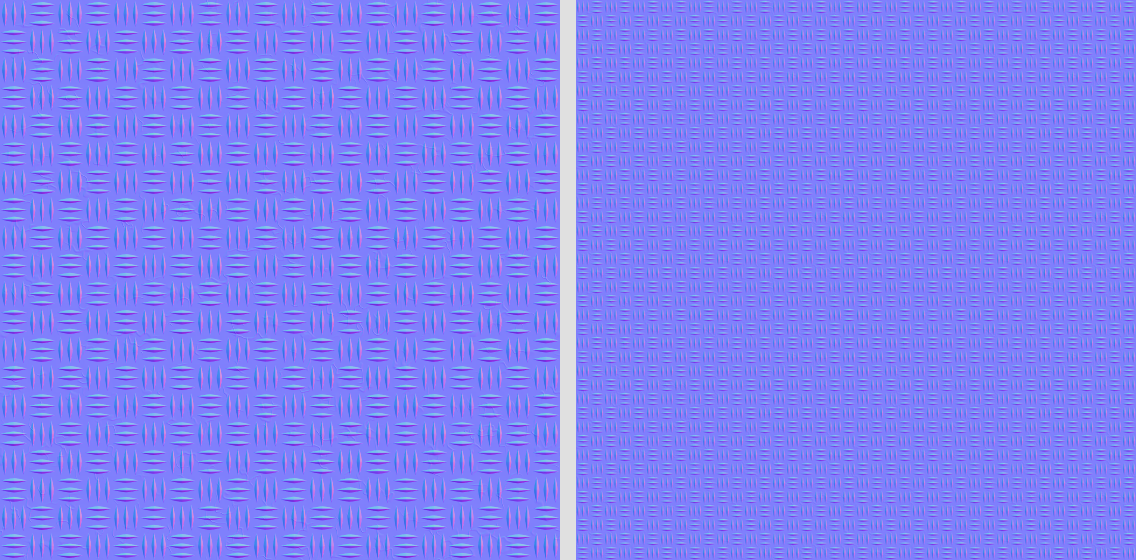
Left, the tile; right, the same tile 2 across and 2 down.
Write a three.js fragment shader that draws this texture map.

```glsl
// Tangent-space normal map of a tread plate: a 20 x 20 checker of cells, each with
// three tapered ridges, lying flat in even cells and upright in odd ones.
// A height field of ridges and faint creases is differentiated into normals.
varying vec2 vUv;

const float CELLS = 20.0;

float hash(vec2 p) {
  vec3 q = fract(vec3(p.xyx) * vec3(0.1031, 0.1030, 0.0973));
  q += dot(q, q.yzx + 33.33);
  return fract((q.x + q.y) * q.z);
}

// Value noise that wraps after a whole number of lattice steps
float noise(vec2 p, float period) {
  vec2 i = floor(p), f = fract(p);
  f = f * f * (3.0 - 2.0 * f);
  vec2 a = mod(i, period), b = mod(i + 1.0, period);
  return mix(mix(hash(a), hash(vec2(b.x, a.y)), f.x),
             mix(hash(vec2(a.x, b.y)), hash(b), f.x), f.y);
}

// One of three ridges in a cell: pointed ends, swollen middle, slightly leaning crest
float ridges(vec2 p) {
  vec2 cell = mod(floor(p), CELLS), q = fract(p);
  bool upright = mod(cell.x + cell.y, 2.0) > 0.5;
  if (upright) q = q.yx;
  float bar = floor(q.y * 3.0);
  vec2 seed = cell * 3.0 + vec2(bar, bar * 7.0);
  float along = abs(q.x - 0.5 + 0.02 * (hash(seed + 5.0) - 0.5)) / 0.47;
  float across = q.y - (bar + 0.5) / 3.0;
  float halfWidth = mix(0.077, 0.092, hash(seed + 71.0)) * (1.0 - pow(along, 1.4));
  if (halfWidth <= 0.001) return 0.0;
  float u = across / halfWidth;
  float crest = (upright ? 0.14 : -0.1) + 0.4 * (hash(seed + 139.0) - 0.5);
  float d = u > crest ? (u - crest) / (1.0 - crest) : (crest - u) / (1.0 + crest);
  return 0.68 * halfWidth * max(0.0, 1.0 - pow(d, 1.2));
}

// Short fine creases, limited to scattered patches
float creases(vec2 p) {
  vec2 warp = vec2(noise(p * 5.0, CELLS * 5.0), noise(p * 5.0 + 17.0, CELLS * 5.0));
  float line = abs(noise(p * 3.0 + 0.7 * warp, CELLS * 3.0) - 0.5);
  float patches = smoothstep(0.55, 0.85, noise(p * 2.0 + 9.0, CELLS * 2.0));
  return 0.006 * patches * smoothstep(0.1, 0.0, line);
}

float height(vec2 p) {
  return ridges(p) + creases(p) + 0.001 * noise(p * 6.0, CELLS * 6.0);
}

void main() {
  vec2 p = vUv * CELLS;

  // Central differences, just wide enough to soften the ridge edges
  vec2 e = vec2(0.018, 0.0);
  vec2 slope = vec2(height(p + e.xy) - height(p - e.xy),
                    height(p + e.yx) - height(p - e.yx)) / (2.0 * e.x);
  vec3 normal = normalize(vec3(-slope, 1.0));

  gl_FragColor = vec4(normal * vec3(0.5, 0.5, 0.495) + vec3(0.5, 0.5, 0.495), 1.0);
}
```
